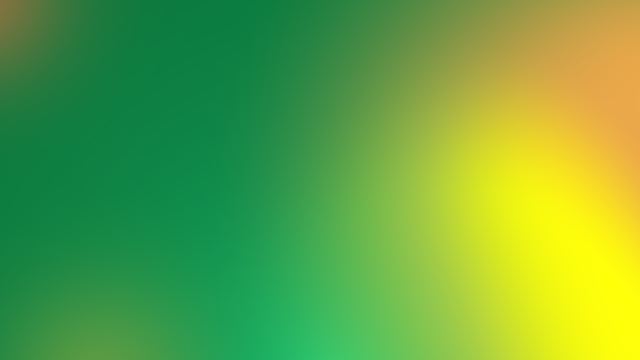
A WebGL 1 fragment shader for this background:

```glsl
precision highp float;
// Soft blurred gradient: green field, yellow light at lower right, orange edge and dim corner glows.

#define ASPECT 1.7778
#define MINT_FALLOFF 0.532
#define LIGHT_CORE 0.046
#define LIGHT_REACH 1.123
#define ORANGE_RADIUS 0.347
#define BLEND_WIDTH 0.255
#define CORNER_RADIUS 0.255
#define OLIVE_RADIUS 0.28

uniform vec2 u_resolution;

const vec3 DEEP_GREEN = vec3(0.04, 0.44, 0.215);
const vec3 MINT = vec3(0.09, 0.80, 0.475);
const vec3 LIME = vec3(0.95, 0.90, 0.26);
const vec3 YELLOW = vec3(1.0, 1.0, 0.04);
const vec3 ORANGE = vec3(0.93, 0.66, 0.29);
const vec3 BROWN = vec3(0.55, 0.45, 0.25);
const vec3 OLIVE = vec3(0.50, 0.64, 0.25);

float segmentDistance(vec2 p, vec2 a, vec2 b) {
  vec2 ab = b - a;
  float t = clamp(dot(p - a, ab) / dot(ab, ab), 0.0, 1.0);
  return length(p - a - ab * t);
}

float glow(vec2 p, vec2 center, float radius) {
  vec2 d = (p - center) / radius;
  return exp(-dot(d, d));
}

void main() {
  // Canvas height is one unit
  vec2 p = gl_FragCoord.xy / u_resolution * vec2(ASPECT, 1.0);

  // Green field, brightening toward the bottom centre
  float mint = exp(-distance(p, vec2(0.926, -0.065)) / MINT_FALLOFF);
  vec3 color = mix(DEEP_GREEN, MINT, mint);

  // Dim glows in the left corners
  color = mix(color, BROWN, glow(p, vec2(-0.07, 1.023), CORNER_RADIUS));
  color = mix(color, OLIVE, 0.7 * glow(p, vec2(0.278, -0.065), OLIVE_RADIUS));

  // Warm light around a slanted core, widened by the orange corner
  float d = segmentDistance(p, vec2(1.655, 0.468), vec2(1.806, 0.074));
  float light = 1.0 - smoothstep(LIGHT_CORE, LIGHT_REACH, d);
  float corner = glow(p, vec2(1.852, 0.745), ORANGE_RADIUS);
  float warmth = 1.0 - (1.0 - light) * (1.0 - corner);

  // Curved border between orange above and yellow below
  float offset = p.x - 1.25;
  float border = 0.70 - 1.162 * offset * offset;
  float yellowness = smoothstep(-BLEND_WIDTH, BLEND_WIDTH, border - p.y);
  vec3 yellow = mix(LIME, YELLOW, smoothstep(0.55, 1.0, warmth));
  color = mix(color, mix(ORANGE, yellow, yellowness), warmth);

  gl_FragColor = vec4(color, 1.0);
}
```
